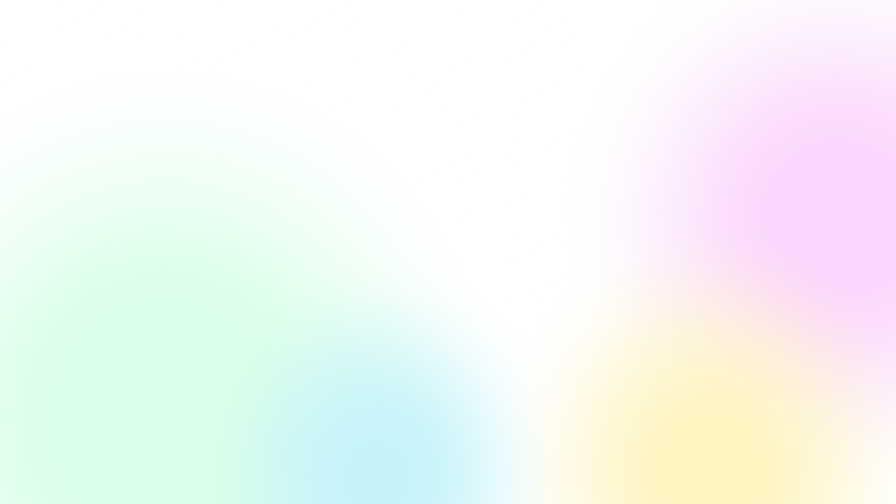
Reproduce this background procedurally as a WebGL 1 fragment shader.

```glsl
precision highp float;

uniform vec2 u_resolution;

const vec3 PAPER = vec3(0.997, 1.0, 0.998);
const vec3 MINT = vec3(0.86, 1.0, 0.915);
const vec3 ORCHID = vec3(0.982, 0.84, 0.988);
const vec3 LEMON = vec3(1.0, 0.96, 0.76);
const vec3 SKY = vec3(0.78, 0.955, 0.98);

// Soft elliptical coverage: 1 in the core, 0 at the rim
float softEllipse(vec2 p, vec2 center, vec2 radii, float core) {
    float d = length((p - center) / radii);
    return 1.0 - smoothstep(core, 1.0, d);
}

vec3 addGlow(vec3 base, vec3 tint, vec2 p, vec2 center, vec2 radii, float core) {
    return mix(base, tint, softEllipse(p, center, radii, core));
}

float hash(vec2 p) {
    return fract(sin(dot(p, vec2(12.99, 78.23))) * 43758.5);
}

void main() {
    // Height is one unit; width follows the aspect ratio
    vec2 p = gl_FragCoord.xy / u_resolution.y;

    // Overlapping pastel glows, back to front
    vec3 color = PAPER;
    color = addGlow(color, MINT, p, vec2(0.325, 0.165), vec2(0.68, 0.72), 0.28);
    color = addGlow(color, ORCHID, p, vec2(1.665, 0.565), vec2(0.55, 0.56), 0.15);
    color = addGlow(color, LEMON, p, vec2(1.41, 0.06), vec2(0.44, 0.51), 0.15);
    color = addGlow(color, SKY, p, vec2(0.75, 0.05), vec2(0.38, 0.44), 0.15);

    // Fine dither against banding
    color += (hash(gl_FragCoord.xy) - 0.5) / 255.0;
    gl_FragColor = vec4(color, 1.0);
}
```
